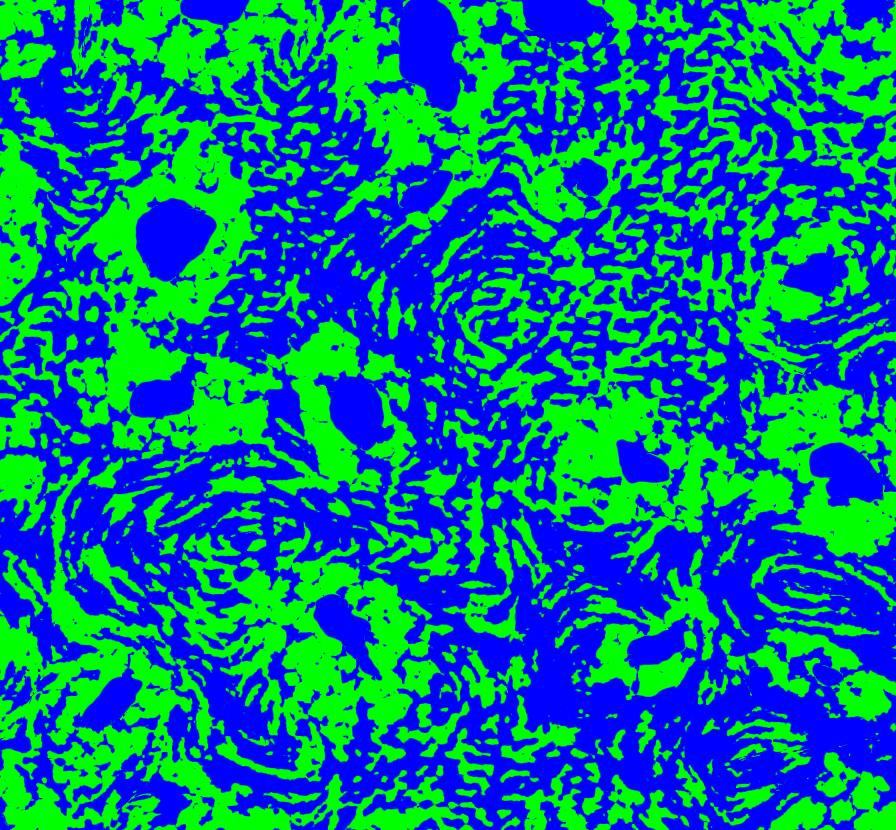
This texture is drawn by a Shadertoy shader. Its source:

```glsl
// Two-tone stained tissue: green glands with blue hollows in a streaky stroma.
// Glands are bent ellipses on a jittered grid, lined with Worley cells;
// stroma is noise averaged along a flow that wraps around the glands.

#define GLAND_PITCH 0.26
#define GLAND_MIN 0.06
#define GLAND_MAX 0.14
#define CELL_FREQ 48.0
#define CELL_FILL 0.63
#define FIBRE_FREQ 132.0
#define FIBRE_SHORT 0.004
#define FIBRE_LONG 0.02
#define STROMA_BIAS 0.07
#define FLOW_WANDER 0.4
#define GREEN vec3(0.0, 1.0, 0.0)
#define BLUE vec3(0.0, 0.0, 1.0)

float hash(vec2 p) {
    return fract(sin(dot(p, vec2(127.1, 311.7))) * 43758.5453);
}

vec2 hash2(vec2 p) {
    return vec2(hash(p), hash(p + 57.3));
}

float noise(vec2 p) {
    vec2 i = floor(p), f = fract(p);
    f = f * f * (3.0 - 2.0 * f);
    float low = mix(hash(i), hash(i + vec2(1, 0)), f.x);
    float high = mix(hash(i + vec2(0, 1)), hash(i + vec2(1, 1)), f.x);
    return mix(low, high, f.y);
}

// Three octaves, centred on zero
float fbm(vec2 p) {
    float sum = 0.0, amp = 0.57;
    for (int i = 0; i < 3; i++) {
        sum += amp * (noise(p) - 0.5);
        p = p * 2.03 + 17.1;
        amp *= 0.5;
    }
    return sum;
}

// Distance to the nearest cell centre
float worley(vec2 p) {
    vec2 id = floor(p);
    float nearest = 2.0;
    for (int j = -1; j <= 1; j++)
    for (int i = -1; i <= 1; i++) {
        vec2 cell = id + vec2(i, j);
        nearest = min(nearest, length(cell + hash2(cell) - p));
    }
    return nearest;
}

// Distances to gland outline (x, smoothly joined) and hollow (y)
vec2 glands(vec2 p) {
    vec2 id = floor(p / GLAND_PITCH);
    float joined = 0.0, hollow = 1.0;
    for (int j = -1; j <= 1; j++)
    for (int i = -1; i <= 1; i++) {
        vec2 cell = id + vec2(i, j);
        vec2 v = p - (cell + 0.25 + 0.5 * hash2(cell)) * GLAND_PITCH;
        float turn = 6.2832 * hash(cell + 7.7);
        float size = mix(GLAND_MIN, GLAND_MAX, hash(cell + 3.1));
        v = mat2(cos(turn), sin(turn), -sin(turn), cos(turn)) * v;
        joined += exp(-40.0 * (length(v * vec2(1.0, 1.3)) - size));
        v.y += 5.0 * v.x * v.x - 0.008;
        float opening = size * mix(0.35, 0.66, hash(cell + 9.4));
        hollow = min(hollow, length(v * vec2(1.0, 1.7)) - opening);
    }
    return vec2(-log(joined) / 40.0, hollow);
}

float flowPotential(vec2 p) {
    return glands(p).x + FLOW_WANDER * noise(p * 3.0 + 4.0);
}

// Elongated specks: noise averaged along the flow direction
float stroma(vec2 p) {
    vec2 e = vec2(0.01, 0.0);
    float here = flowPotential(p);
    vec2 slope = vec2(flowPotential(p + e.xy), flowPotential(p + e.yx)) - here;
    vec2 flow = vec2(-slope.y, slope.x) / (length(slope) + 1e-5);
    float reach = mix(FIBRE_SHORT, FIBRE_LONG,
                      smoothstep(0.3, 0.7, noise(p * 4.0 + 31.0)));
    vec2 ragged = p + 0.004 * vec2(fbm(p * 110.0), fbm(p * 110.0 + 60.0));
    float streak = 0.0;
    for (int k = -5; k <= 5; k++)
        streak += noise((ragged + flow * reach * float(k) / 5.0) * FIBRE_FREQ) / 11.0;
    float grain = 0.1 * (noise(p * 260.0) - 0.5);
    // Coarser clumps vary the speck size
    float clumps = 0.2 * (noise(p * 55.0 + 3.0) - 0.5);
    return streak - 0.5 + grain + clumps + 0.28 * fbm(p * 4.5 + 8.0) - STROMA_BIAS;
}

// Rounded cells with ragged gaps
float epithelium(vec2 p) {
    vec2 wobble = 0.008 * vec2(fbm(p * 60.0), fbm(p * 60.0 + 40.0));
    float cells = CELL_FILL - worley((p + wobble) * CELL_FREQ);
    return 0.5 * (cells + 0.9 * fbm(p * 32.0) + 0.35 * (noise(p * 220.0) - 0.5));
}

void mainImage(out vec4 fragColor, in vec2 fragCoord) {
    vec2 p = fragCoord / iResolution.y + 2.0;

    // Irregular gland outlines and hollows
    vec2 warped = p + 0.08 * vec2(fbm(p * 8.0), fbm(p * 8.0 + 23.0));
    vec2 gland = glands(warped);
    float lining = smoothstep(0.01, -0.01, gland.x + 0.06 * fbm(p * 20.0));
    float hollow = gland.y + 0.04 * fbm(p * 28.0 + 5.0);

    // Join the tissues and smooth the threshold
    float tissue = mix(stroma(p), epithelium(p), lining);
    tissue = min(tissue, 4.0 * hollow);
    float edge = 0.75 * fwidth(tissue) + 1e-5;
    fragColor = vec4(mix(BLUE, GREEN, smoothstep(-edge, edge, tissue)), 1.0);
}
```
